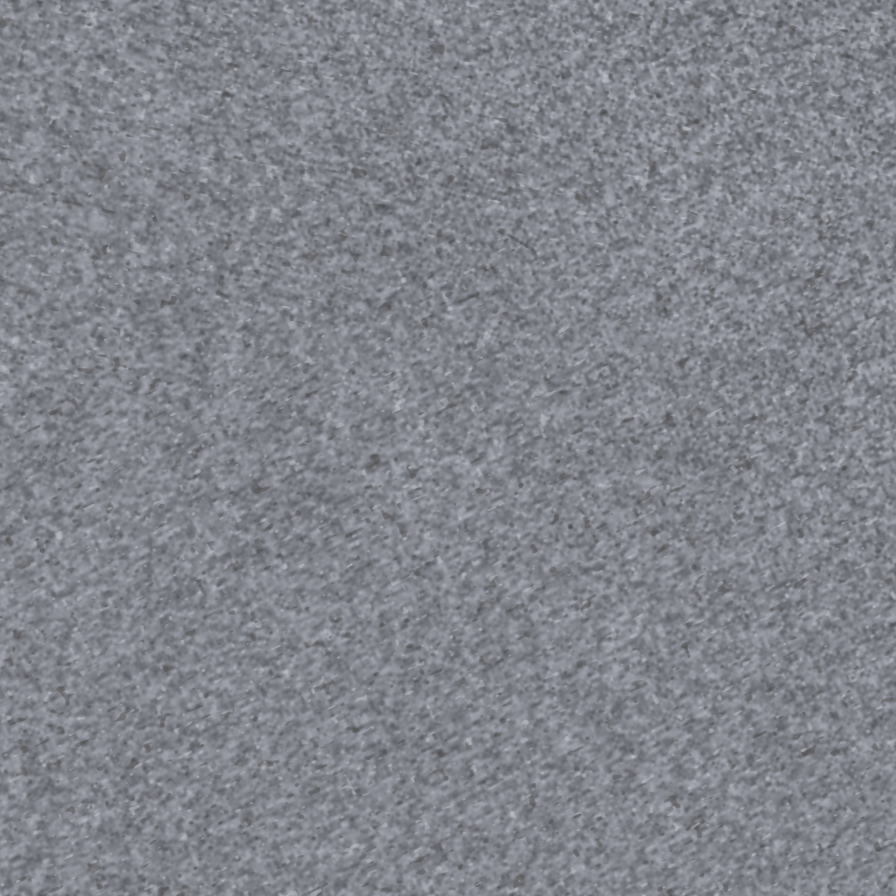
A WebGL 2 fragment shader for this texture:

```glsl
#version 300 es
precision highp float;
// Fine grey stone surface: short slanted grains from stretched value noise,
// whose direction and fineness drift over the canvas, on a faint broad mottle.
// Ragged dark pits and bright chips are noise peaks; pale pebbles lie on top.

#define BASE_COLOR vec3(0.511, 0.521, 0.551)
#define TONE_TINT vec3(0.97, 1.0, 1.04)
#define PIT_COLOR vec3(0.335, 0.328, 0.330)
#define CHIP_COLOR vec3(0.71, 0.73, 0.755)
#define PEBBLE_COLOR vec3(0.60, 0.615, 0.645)
#define GRAIN_SCALE vec2(128.0, 212.0)
#define FINE_SCALE 245.0
#define GRAIN_CONTRAST 0.086
#define FINE_CONTRAST 0.070
#define MOTTLE_CONTRAST 0.013
#define PIT_LEVEL 0.56
#define CHIP_LEVEL 0.62

uniform vec2 u_resolution;
out vec4 outColor;

// Integer hash: three random values in 0..1 per cell and seed
vec3 hash3(vec2 cell, int seed) {
    uvec3 v = uvec3(ivec3(ivec2(cell), seed));
    v = v * 1664525u + 1013904223u;
    v.x += v.y * v.z; v.y += v.z * v.x; v.z += v.x * v.y;
    v ^= v >> 16u;
    v.x += v.y * v.z; v.y += v.z * v.x; v.z += v.x * v.y;
    return vec3(v >> 8u) / 16777216.0;
}

// Smooth value noise in -1..1
float noise(vec2 p, int seed) {
    vec2 c = floor(p), f = fract(p);
    f = f * f * (3.0 - 2.0 * f);
    float low = mix(hash3(c, seed).x, hash3(c + vec2(1, 0), seed).x, f.x);
    float high = mix(hash3(c + vec2(0, 1), seed).x, hash3(c + vec2(1, 1), seed).x, f.x);
    return 2.0 * mix(low, high, f.y) - 1.0;
}

vec2 rotate(vec2 p, float angle) {
    float c = cos(angle), s = sin(angle);
    return vec2(c * p.x + s * p.y, c * p.y - s * p.x);
}

// Grains stretched along one direction, in two sizes
float grain(vec2 p, float angle, int seed) {
    vec2 q = rotate(p, angle) * GRAIN_SCALE;
    return 0.95 * noise(q, seed) + 0.32 * noise(q * 0.57 + 7.3, seed + 1);
}

// Ragged flecks where stretched noise, broken up by finer noise, peaks
float flecks(vec2 p, float angle, float level, int seed) {
    vec2 q = rotate(p, angle) * vec2(105.0, 150.0);
    float peak = noise(q, seed) + 0.22 * noise(q * 1.9, seed + 1);
    return smoothstep(level, level + 0.4, peak);
}

// Soft round pebbles, at most one in each grid cell
float pebbles(vec2 p, float cells, float share, int seed) {
    vec2 q = p * cells;
    vec2 cell = floor(q);
    vec3 place = hash3(cell, seed);
    vec3 kind = hash3(cell, seed + 1);
    float radius = mix(0.09, 0.2, kind.y * kind.y);
    vec2 d = fract(q) - 0.5 - (place.xy - 0.5) * 0.5;
    float edge = length(d) * (1.0 + 0.2 * noise(p * 130.0, seed + 2));
    float cover = 1.0 - smoothstep(radius * 0.5, radius, edge);
    return cover * step(kind.x, share) * mix(0.5, 1.0, kind.z);
}

void main() {
    vec2 p = gl_FragCoord.xy / min(u_resolution.x, u_resolution.y);

    // Broad cloudy mottle
    float cloud = noise(p * 4.0, 1) + 0.6 * noise(p * 11.0, 2);
    float patches = noise(p * 27.0, 3) + 0.8 * noise(p * 58.0, 4);

    // Falling grains at the top left, rising below, fine ones at the top right
    float rising = smoothstep(0.85, 0.25, p.y - 0.25 * p.x + 0.05 * cloud);
    float crisp = smoothstep(0.75, 1.75, p.x + p.y);
    float slanted = mix(grain(p, -0.25, 10), grain(p, 0.5, 20), rising);
    slanted /= length(vec2(rising, 1.0 - rising));
    float fine = noise(rotate(p, 0.4) * FINE_SCALE, 30);

    float tone = GRAIN_CONTRAST * mix(1.0, 0.72, crisp) * slanted
               + FINE_CONTRAST * mix(0.9, 1.6, crisp) * fine
               + MOTTLE_CONTRAST * (0.5 * cloud + 0.7 * patches);
    vec3 color = BASE_COLOR + tone * TONE_TINT;

    // Pebbles, then pits and chips that cluster with the mottle
    float pebble = pebbles(p, 15.0, 0.09, 50);
    color = mix(color, PEBBLE_COLOR + 0.4 * tone, 0.75 * pebble);
    float slant = mix(-0.2, 0.45, step(0.5, rising));
    float pit = flecks(p, slant, PIT_LEVEL + 0.08 * patches, 60);
    color = mix(color, PIT_COLOR + 0.3 * tone, 0.6 * pit);
    float chip = flecks(p * 1.15, slant, CHIP_LEVEL - 0.06 * patches, 70);
    color = mix(color, CHIP_COLOR + 0.4 * tone, 0.6 * chip);

    outColor = vec4(clamp(color, 0.0, 1.0), 1.0);
}
```
